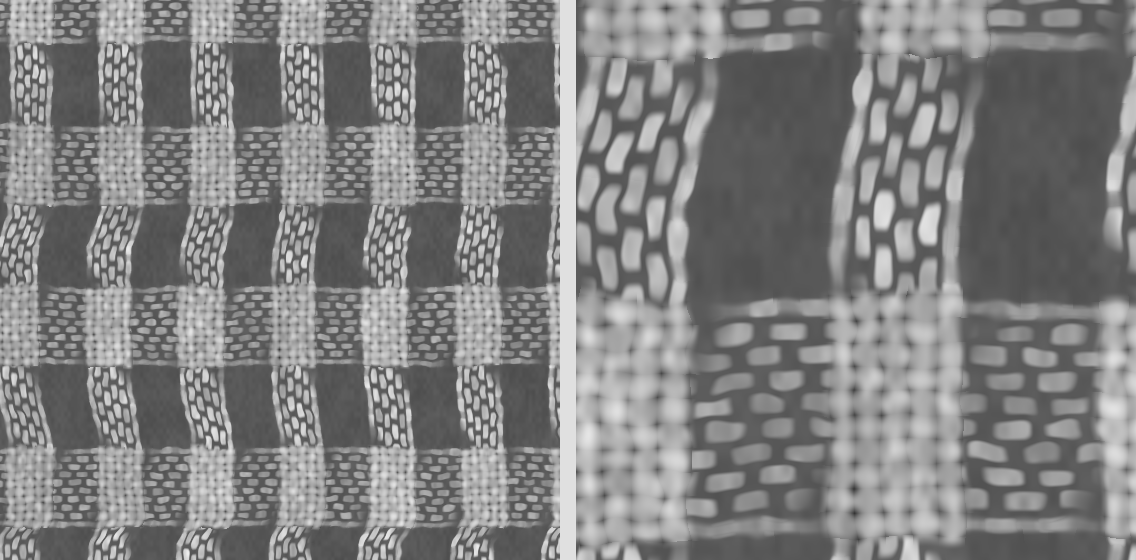
Left, the full canvas; right, a detail of the centre.
Reproduce this texture procedurally as a WebGL 1 fragment shader.

```glsl
precision highp float;
// Grey woven cloth: light warp columns cross light weft bands over a dark ground.
// Crossings are plain weave; elsewhere the yarns surface as staggered floats.
// Columns sway gently, and noise adds uneven yarn and fuzzy fibres.
uniform vec2 u_resolution;

float hash(vec2 p) {
  return fract(sin(dot(p, vec2(127.1, 311.7))) * 43758.55);
}

float noise(vec2 p) {
  vec2 i = floor(p), f = fract(p);
  f = f * f * (3.0 - 2.0 * f);
  return mix(mix(hash(i), hash(i + vec2(1, 0)), f.x),
             mix(hash(i + vec2(0, 1)), hash(i + vec2(1, 1)), f.x), f.y);
}

// Staggered floats in a unit patch: x runs along the threads, y across them.
// The two outer threads stay on top, each towards an opposite corner.
float floats(vec2 p, float threads, float dashes, vec2 size, vec2 cell) {
  float across = clamp(p.y, 0.0, 0.999) * threads;
  float k = floor(across);
  float jitter = hash(cell * 7.0 + k);
  float along = p.x * dashes + 0.5 * mod(k, 2.0) + 0.4 * jitter;
  float wear = 0.6 + 0.4 * hash(cell * 5.0 + vec2(k, floor(along)));
  vec2 offset = abs(vec2(fract(along), fract(across)) - 0.5) / size;
  float dash = smoothstep(1.25, 0.4, length(offset * offset)) * wear;
  float thread = smoothstep(0.5, 0.1, abs(fract(across) - 0.5));
  float first = (1.0 - step(1.0, k)) * smoothstep(0.15, 0.6, p.x + 0.3 * jitter);
  float last = step(threads - 1.0, k) * smoothstep(0.85, 0.4, p.x - 0.3 * jitter);
  float diagonal = p.x + p.y;
  float corners = smoothstep(0.2, 0.5, diagonal) * smoothstep(1.8, 1.5, diagonal);
  return max(dash * corners, thread * max(first, last) * (0.6 + 0.25 * dash));
}

// Plain weave, with raised yarns alternating and small uneven holes.
float plainWeave(vec2 g, float unevenness) {
  vec2 s = sin(3.14159 * g);
  vec2 yarn = abs(s);
  float hole = (1.0 - yarn.x) * (1.0 - yarn.y);
  return 0.65 + 0.04 * yarn.x + 0.1 * max(s.x * s.y, 0.0)
       - (0.08 + 0.34 * unevenness) * hole;
}

void main() {
  vec2 q = gl_FragCoord.xy / u_resolution;
  q.y = 1.0 - q.y;

  // Sway of the columns, strongest on the left, plus slight unevenness
  float sway = mix(0.027, 0.009, q.x)
             * smoothstep(0.36, 0.47, q.y) * smoothstep(0.82, 0.64, q.y)
             + 0.023 * smoothstep(0.92, 0.98, q.y);
  vec2 wobble = vec2(noise(q * vec2(9, 14)), noise(q * vec2(13, 8) + 40.0)) - 0.5;
  vec2 fray = vec2(noise(q * 70.0), noise(q * 70.0 + 90.0)) - 0.5;
  vec2 yarnPos = q + vec2(sway, 0) + 0.007 * wobble + 0.0045 * fray;

  // Repeat coordinates: columns and bands each fill the first half
  vec2 grid = yarnPos * vec2(6.17, 3.47) - vec2(0.086, 0.772);
  vec2 cell = floor(grid + 0.25);
  vec2 uv = grid - cell;
  vec2 gap = fract(uv - 0.5) * 2.0;

  // Ragged borders: every thread ends a little differently
  vec2 thread = floor(grid * vec2(10, 20));
  vec2 ragged = vec2(hash(vec2(cell.x, thread.y)), hash(vec2(thread.x, cell.y) + 9.0)) - 0.5;
  vec2 border = abs(uv - 0.25) + vec2(0.025, 0.022) * ragged;
  vec2 inside = smoothstep(vec2(0.278, 0.266), vec2(0.23, 0.236), border);
  float column = inside.x, band = inside.y;

  // Dark ground with soft fuzz
  float fuzz = noise(q * vec2(170, 100)) - 0.5;
  float cloud = noise(q * vec2(36, 24) + 17.0) - 0.5;
  float ground = 0.335 + 0.04 * fuzz + 0.035 * cloud;

  // Weft floats between columns, warp floats between bands, weave at crossings
  vec2 weftCell = floor(grid - vec2(0.5, -0.25));
  vec2 warpCell = floor(grid - vec2(-0.25, 0.5)) + 31.0;
  float weft = floats(vec2(gap.x, uv.y * 2.0), 10.0, 2.6, vec2(0.36, 0.4), weftCell);
  float warp = floats(vec2(gap.y, 1.0 - uv.x * 2.0), 6.0, 4.2, vec2(0.4, 0.42), warpCell);
  float shade = 0.08 * (hash(cell) - 0.5) + 0.08 * cloud;
  float weave = plainWeave(uv * vec2(10, 20), noise(q * vec2(70, 50) + 5.0)) + shade;
  float columnTone = mix(mix(ground + 0.02, 0.84 + shade, warp), weave, band);
  float gapTone = mix(ground, mix(ground + 0.015, 0.66, weft), band);
  float tone = mix(gapTone, columnTone, column);

  // Fibres catch light mostly on the bright yarns
  float fibre = noise(q * vec2(170, 90) + 60.0) - 0.5;
  tone += fibre * 0.15 * smoothstep(0.38, 0.7, tone);
  gl_FragColor = vec4(vec3(tone), 1.0);
}
```
